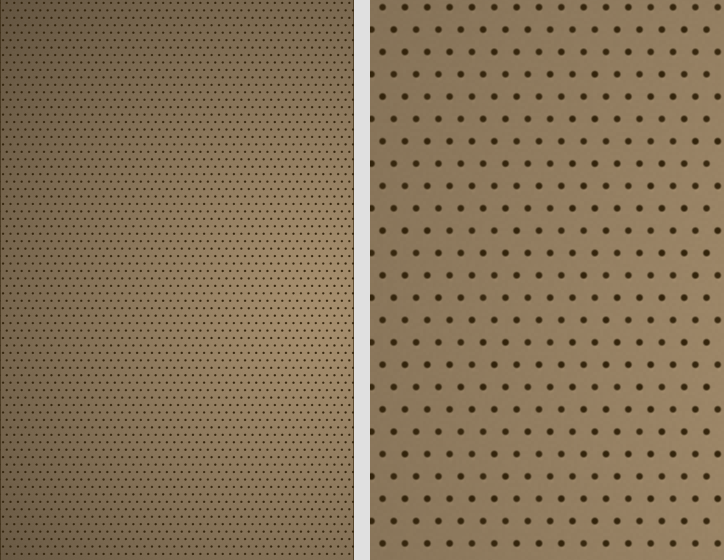
Left, the full canvas; right, a detail of the centre.
Reproduce this pattern procedurally as a Shadertoy shader.

```glsl
// Perforated tan panel: staggered rows of small dark holes on a square pitch,
// lit by a warm pool of light at the right that fades towards the far corners.
// Holes come from a repeated circle distance; fine grain comes from a sine hash.

#define ROWS 75.2
#define ROW_PHASE 0.39
#define COLUMN_PHASE 0.91
#define HOLE_RADIUS 0.145
#define GRAIN 0.010
#define EDGE_WIDTH 0.0013
#define LIGHT_POS vec2(0.92, 0.45)
#define LIGHT_REACH 1.30
#define LIT_TAN vec3(0.680, 0.584, 0.450)
#define SHADE_TAN vec3(0.382, 0.325, 0.248)
#define HOLE_BROWN vec3(0.190, 0.130, 0.035)

float hash(vec2 p)
{
    return fract(sin(dot(p, vec2(127.1, 311.7))) * 43758.5453);
}

// Position relative to the nearest hole; cell receives its row and column.
vec2 holeOffset(vec2 grid, out vec2 cell)
{
    float row = floor(grid.y - ROW_PHASE + 0.5);
    float stagger = 0.5 * mod(row, 2.0);
    vec2 local = grid - vec2(COLUMN_PHASE + stagger, ROW_PHASE);
    cell = vec2(floor(local.x + 0.5), row);
    return local - cell;
}

// Panel colour under the off-centre light.
vec3 panelColor(vec2 uv, float aspect)
{
    vec2 toLight = (uv - LIGHT_POS) * vec2(1.0, 1.0 / aspect);
    float falloff = sqrt(dot(toLight, toLight) + 0.025) / LIGHT_REACH;
    return mix(LIT_TAN, SHADE_TAN, clamp(falloff, 0.0, 1.0));
}

void mainImage(out vec4 fragColor, in vec2 fragCoord)
{
    vec2 uv = fragCoord / iResolution.xy;
    float aspect = iResolution.x / iResolution.y;
    vec3 color = panelColor(uv, aspect);

    // Fine surface grain in cells tied to the canvas height
    vec2 grainCell = floor(fragCoord / iResolution.y * 512.0);
    color += GRAIN * (hash(grainCell) - 0.5);

    // Grid counted from the top, one unit per row
    vec2 grid = vec2(uv.x * aspect, 1.0 - uv.y) * ROWS;
    float pixel = ROWS / iResolution.y;
    vec2 cell;
    vec2 offset = holeOffset(grid, cell);

    // Faint lit lip below each hole
    float lip = 1.0 - smoothstep(0.0, 0.16, length(offset - vec2(0.06, 0.20)));
    color *= 1.0 + 0.05 * lip;

    // Soft-rimmed holes with slight differences in size and depth
    float variation = hash(cell) - 0.5;
    float radius = HOLE_RADIUS * (1.0 + 0.04 * variation);
    float soft = max(0.75 * pixel, 0.06);
    float hole = 1.0 - smoothstep(-soft, soft, length(offset) - radius);
    color = mix(color, HOLE_BROWN, hole * (0.95 + 0.06 * variation));

    // Thin dark lines along the left and right edges
    float sideDistance = min(uv.x, 1.0 - uv.x) * aspect;
    float edgeSoft = 0.5 / iResolution.y;
    float edge = 1.0 - smoothstep(EDGE_WIDTH - edgeSoft, EDGE_WIDTH + edgeSoft, sideDistance);
    color = mix(color, HOLE_BROWN, 0.7 * edge);

    fragColor = vec4(color, 1.0);
}
```
